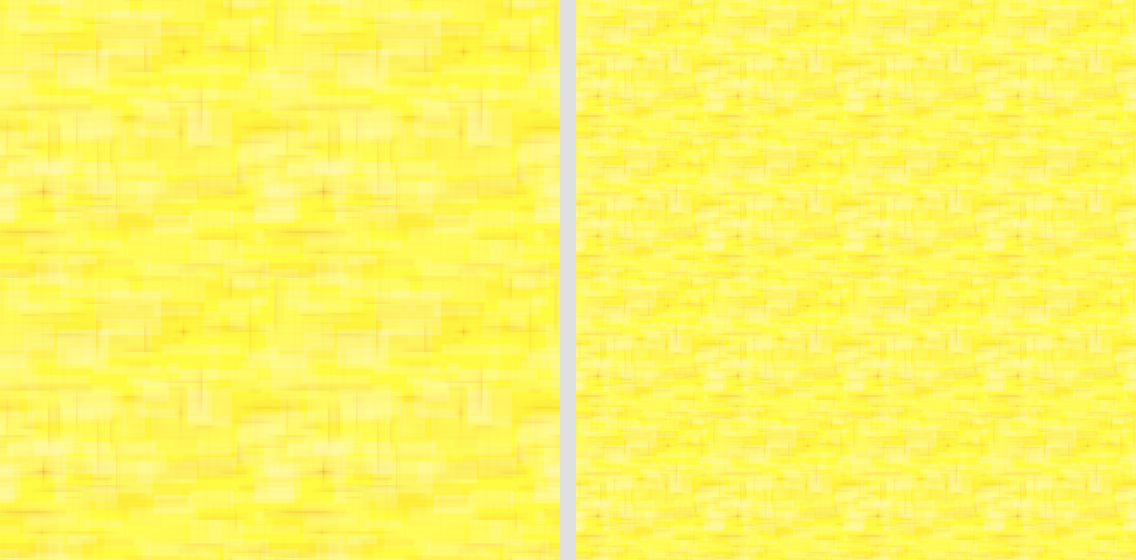
Left, the tile; right, the same tile 2 across and 2 down.
Write a WebGL 2 fragment shader that draws this pattern.

```glsl
#version 300 es
precision highp float;
// Sunny patchwork: crisp translucent pale and ochre blocks overlap on yellow,
// crossed by one-sided orange creases. One wrapped tile holds all the
// scattered parts and repeats a whole number of times across and down.

uniform vec2 u_resolution;
out vec4 outColor;

const float REPEATS = 2.0;
const vec2 PALE_GRID = vec2(7.0, 15.0);    // jittered block centres
const vec2 OCHRE_GRID = vec2(5.0, 9.0);
const int CREASES = 44;
const int KNOTS = 4;

const vec3 YELLOW = vec3(1.0, 0.986, 0.265);
const vec3 PALE   = vec3(1.0, 0.972, 0.80);
const vec3 OCHRE  = vec3(0.98, 0.87, 0.19);
const vec3 ORANGE = vec3(0.91, 0.58, 0.10);

const vec2 PALE_MIN = vec2(0.035, 0.030);  // block sizes in tile units
const vec2 PALE_MAX = vec2(0.30, 0.145);
const vec2 OCHRE_MIN = vec2(0.03, 0.012);
const vec2 OCHRE_MAX = vec2(0.30, 0.07);
const float PALE_ALPHA = 0.21;
const float OCHRE_ALPHA = 0.25;
const float WASH_ALPHA = 0.30;
const float THREAD_ALPHA = 0.09;
const float CREASE_ALPHA = 0.19;
const float LINE_WIDTH = 0.004;

// Main creases: centre, then reach along x and y
const vec4 KNOT[KNOTS] = vec4[KNOTS](
    vec4(0.156, 0.315, 0.035, 0.030),
    vec4(0.656, 0.815, 0.028, 0.020),
    vec4(0.646, 0.526, 0.012, 0.050),
    vec4(0.148, 0.098, 0.060, 0.010));
const float KNOT_ALPHA[KNOTS] = float[KNOTS](0.85, 0.70, 0.45, 0.45);

float hash(vec2 p) {
    return fract(sin(dot(p, vec2(127.1, 311.7))) * 43758.5453);
}

vec2 hash2(vec2 p) {
    return vec2(hash(p), hash(p + vec2(17.3, 41.9)));
}

// Shortest offset between two points of the wrapped tile
vec2 wrapDelta(vec2 p, vec2 centre) {
    return fract(p - centre + 0.5) - 0.5;
}

// Value noise that wraps after the given number of cells
float wrapNoise(vec2 p, vec2 cells, float seed) {
    vec2 q = p * cells;
    vec2 i = floor(q);
    vec2 f = fract(q);
    f = f * f * (3.0 - 2.0 * f);
    vec2 a = mod(i, cells) + seed;
    vec2 b = mod(i + 1.0, cells) + seed;
    return mix(mix(hash(a), hash(vec2(b.x, a.y)), f.x),
               mix(hash(vec2(a.x, b.y)), hash(b), f.x), f.y);
}

// Lays one block per grid cell over the colour
vec3 layBlocks(vec3 color, vec3 tint, float alpha, vec2 p, vec2 grid, float seed,
               vec2 sizeMin, vec2 sizeMax, float blur) {
    for (float i = 0.0; i < grid.x * grid.y; i++) {
        vec2 cell = vec2(mod(i, grid.x), floor(i / grid.x));
        vec2 key = cell + seed;
        vec2 centre = (cell + hash2(key) * 1.6) / grid;
        vec2 halfSize = 0.5 * mix(sizeMin, sizeMax, pow(hash2(key + 5.7), vec2(1.2, 1.6)));
        vec2 edge = halfSize - abs(wrapDelta(p, centre));
        vec2 cover = clamp(edge / blur + 0.5, 0.0, 1.0);
        float strength = alpha * mix(0.5, 1.4, hash(key + 29.4));
        color = mix(color, tint, strength * cover.x * cover.y);
    }
    return color;
}

// Thin cross that fades along both arms, with a soft halo
float knot(vec2 d, vec2 reach) {
    vec2 a = abs(d);
    float along = exp(-a.x / reach.x - a.y / LINE_WIDTH);
    float up = exp(-a.y / reach.y - a.x / LINE_WIDTH);
    float halo = exp(-2.0 * dot(d / reach, d / reach));
    return 0.45 * max(along, up) + 0.4 * along * up + 0.15 * halo;
}

// Shade with one sharp side; d.x runs along the crease, d.y across it
float crease(vec2 d, float reach, float depth, float pixel) {
    float along = 1.0 - smoothstep(0.3 * reach, reach, abs(d.x));
    return along * clamp(d.y / pixel + 0.5, 0.0, 1.0) * exp(-max(d.y, 0.0) / depth);
}

void main() {
    vec2 p = fract(gl_FragCoord.xy / u_resolution * REPEATS);
    float pixel = REPEATS / min(u_resolution.x, u_resolution.y);

    // Broad uneven wash, stretched sideways
    float wash = 0.6 * wrapNoise(p, vec2(4.0, 9.0), 3.0)
               + 0.4 * wrapNoise(p, vec2(9.0, 24.0), 31.0);
    vec3 color = mix(YELLOW, OCHRE, WASH_ALPHA * smoothstep(0.4, 0.85, wash));

    color = layBlocks(color, OCHRE, OCHRE_ALPHA, p, OCHRE_GRID, 61.0, OCHRE_MIN, OCHRE_MAX, pixel * 2.0);
    color = layBlocks(color, PALE, PALE_ALPHA, p, PALE_GRID, 11.0, PALE_MIN, PALE_MAX, pixel);

    // Fine threads in both directions
    float weft = wrapNoise(p, vec2(6.0, 110.0), 47.0);
    float warp = wrapNoise(p, vec2(110.0, 6.0), 71.0);
    color = mix(color, OCHRE, THREAD_ALPHA * (smoothstep(0.5, 1.0, weft) + smoothstep(0.6, 1.0, warp)));

    // Scattered creases, two thirds of them level, then the main knots
    for (int i = 0; i < CREASES; i++) {
        vec2 key = vec2(float(i), 97.0);
        vec2 d = wrapDelta(p, hash2(key));
        d = i % 3 == 0 ? d.yx : d;
        d.y *= hash(key + 8.1) < 0.5 ? -1.0 : 1.0;
        vec2 size = mix(vec2(0.04, 0.004), vec2(0.15, 0.016), hash2(key + 2.3));
        color = mix(color, ORANGE, CREASE_ALPHA * crease(d, size.x, size.y, pixel));
    }
    for (int i = 0; i < KNOTS; i++) {
        color = mix(color, ORANGE, KNOT_ALPHA[i] * knot(wrapDelta(p, KNOT[i].xy), KNOT[i].zw));
    }

    outColor = vec4(color, 1.0);
}
```
